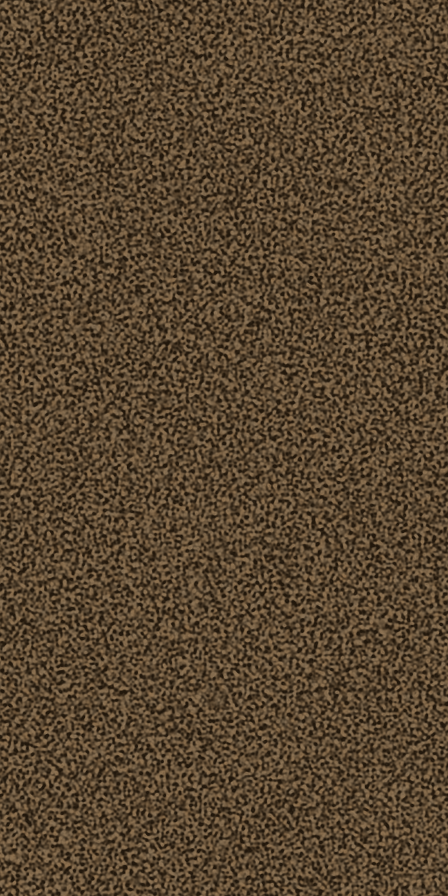
A Shadertoy shader for this texture:

```glsl
float hash(vec2 p) {
    vec3 q = fract(vec3(p.xyx) * vec3(0.1031, 0.1030, 0.0973));
    q += dot(q, q.yzx + 33.33);
    return fract((q.x + q.y) * q.z);
}

// Cellular noise where each seed has a core and an opposite halo,
// which spaces the specks evenly and links them into crooked worms
float worms(vec2 p) {
    vec2 cell = floor(p);
    float sum = 0.0;
    for (int y = -2; y <= 2; y++)
    for (int x = -2; x <= 2; x++) {
        vec2 id = cell + vec2(x, y);
        vec2 seed = id + 0.15 + 0.7 * vec2(hash(id + 17.0), hash(id + 71.0));
        vec2 d = p - seed;
        float r2 = dot(d, d);
        float weight = exp(-1.3 * r2) - 0.43 * exp(-0.65 * r2);
        sum += weight * (hash(id + 131.0) - 0.5);
    }
    return sum;
}

void mainImage(out vec4 fragColor, in vec2 fragCoord) {
    vec2 uv = fragCoord / iResolution.x;

    // Crisp light specks on dark gaps
    float speck = worms(uv * 200.0 + 9.0);
    float tone = smoothstep(-0.34, 0.30, speck);

    // Uneven shade inside the specks and faint broad drift
    tone += 0.3 * worms(uv * 310.0 + 400.0);
    tone += 0.01 * sin(uv.x * 7.0 + 2.0 * sin(uv.y * 5.0)) * sin(uv.y * 9.0);

    // Dark soil to dry tan
    vec3 soil = vec3(0.13, 0.09, 0.045);
    vec3 dryTan = vec3(0.53, 0.43, 0.31);
    vec3 color = mix(soil, dryTan, clamp(tone, 0.0, 1.05));

    // Slight warm variation between specks
    float warmth = worms(uv * 90.0 + 700.0);
    color *= 1.0 + warmth * vec3(0.06, -0.01, -0.12);
    fragColor = vec4(color, 1.0);
}
```
